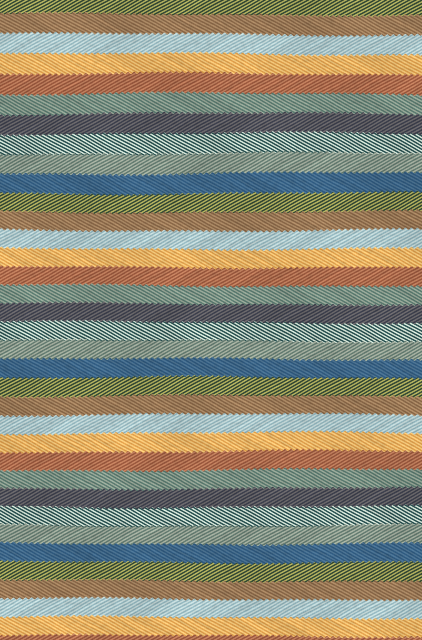
This pattern is drawn by a Shadertoy shader. Its source:

```glsl
// Horizontal woven stripes: ten yarn colours repeat down the cloth.
// Each stripe is a fine diagonal twill whose slant flips from one stripe to
// the next; cellular slubs and layered sines add uneven yarn and wavy edges.

const int STRIPES = 10;            // colours in one repeat
const float ANCHOR = 0.302;        // height, from the top, where a repeat starts
const float UPPER_DENSITY = 32.2;  // stripes per canvas height above the anchor
const float LOWER_DENSITY = 34.7;  // and below it
const float THREADS = 70.0;        // twill threads across the width
const float SLOPE = 0.55;          // rise of a thread over its run
const float EDGE_WAVE = 0.06;      // stripe edge drift, in stripe heights
const float EDGE_NOTCH = 0.05;     // thread-sized notches on the edges
const float YARN_VARIATION = 0.09; // brightness change between threads
const float SLUB_STRENGTH = 0.10;  // brightness of the slubs
const vec2 SLUB_GRID = vec2(75.0, 150.0);

// Ground and raised thread of each stripe, from the top down
const vec3 GROUND[STRIPES] = vec3[](
    vec3(0.20, 0.28, 0.20), vec3(0.52, 0.39, 0.27),
    vec3(0.56, 0.69, 0.72), vec3(0.84, 0.60, 0.29),
    vec3(0.58, 0.33, 0.23), vec3(0.34, 0.46, 0.42),
    vec3(0.23, 0.24, 0.29), vec3(0.16, 0.31, 0.31),
    vec3(0.38, 0.47, 0.43), vec3(0.18, 0.34, 0.48));
const vec3 RAISED[STRIPES] = vec3[](
    vec3(0.68, 0.67, 0.36), vec3(0.66, 0.53, 0.39),
    vec3(0.75, 0.83, 0.83), vec3(0.94, 0.77, 0.47),
    vec3(0.74, 0.49, 0.36), vec3(0.58, 0.64, 0.58),
    vec3(0.41, 0.40, 0.41), vec3(0.81, 0.87, 0.82),
    vec3(0.63, 0.67, 0.61), vec3(0.29, 0.44, 0.56));

float hash(vec2 p) {
    p = fract(p * vec2(0.1031, 0.1137));
    p += dot(p, p.yx + 33.33);
    return fract((p.x + p.y) * p.x * 17.0);
}

// Distance to the nearest of the scattered cell points
float cellular(vec2 p) {
    vec2 cell = floor(p);
    float nearest = 2.0;
    for (int j = -1; j <= 1; j++) {
        for (int i = -1; i <= 1; i++) {
            vec2 c = cell + vec2(i, j);
            vec2 point = c + vec2(hash(c + 11.0), hash(c + 57.0));
            nearest = min(nearest, distance(p, point));
        }
    }
    return nearest;
}

// Slow sideways drift of the stripe edges
float drift(vec2 p) {
    return sin(p.x * 5.0 + p.y * 9.0) + 0.5 * sin(p.x * 13.0 - p.y * 17.0);
}

// Twill of one stripe; the slant alternates with the stripe index
vec3 twill(float index, vec2 p, float pixel) {
    int yarn = int(mod(index, float(STRIPES)));
    float slant = mod(index, 2.0) < 0.5 ? -1.0 : 1.0;
    float across = (p.x + slant * p.y / SLOPE) * THREADS;
    across += 0.12 * sin(p.x * 41.0 + index * 2.3);

    float blur = pixel * THREADS * length(vec2(1.0, 1.0 / SLOPE));
    float halfEdge = max(0.14, 0.5 * blur);
    float fromCentre = abs(fract(across) - 0.5);
    float raised = 1.0 - smoothstep(0.25 - halfEdge, 0.25 + halfEdge, fromCentre);
    raised = mix(raised, 0.5, smoothstep(0.6, 1.2, blur));

    float tone = hash(vec2(floor(across) + 300.0, index + 7.0)) - 0.5;
    return mix(GROUND[yarn], RAISED[yarn], raised) * (1.0 + YARN_VARIATION * tone);
}

void mainImage(out vec4 fragColor, in vec2 fragCoord) {
    vec2 p = fragCoord / iResolution.x;
    float pixel = 1.0 / iResolution.x;

    // Stripe coordinate, counted downwards, with uneven weaving density
    float below = 1.0 - fragCoord.y / iResolution.y - ANCHOR;
    float density = below < 0.0 ? UPPER_DENSITY : LOWER_DENSITY;
    float s = float(STRIPES) + below * density + EDGE_WAVE * drift(p);
    s += EDGE_NOTCH * sin(6.28318 * THREADS * p.x);

    // Blend the two stripes that meet at the closest edge
    float edge = floor(s + 0.5);
    float soft = 0.75 * density / iResolution.y;
    float lower = smoothstep(-soft, soft, s - edge);
    vec3 colour = mix(twill(edge - 1.0, p, pixel), twill(edge, p, pixel), lower);

    // Slubs and gentle fading
    float slub = 0.5 - cellular(p * SLUB_GRID + 20.0);
    colour *= 1.0 + SLUB_STRENGTH * slub;
    colour *= 1.0 + 0.015 * drift(p.yx * 1.7);
    fragColor = vec4(colour, 1.0);
}
```
